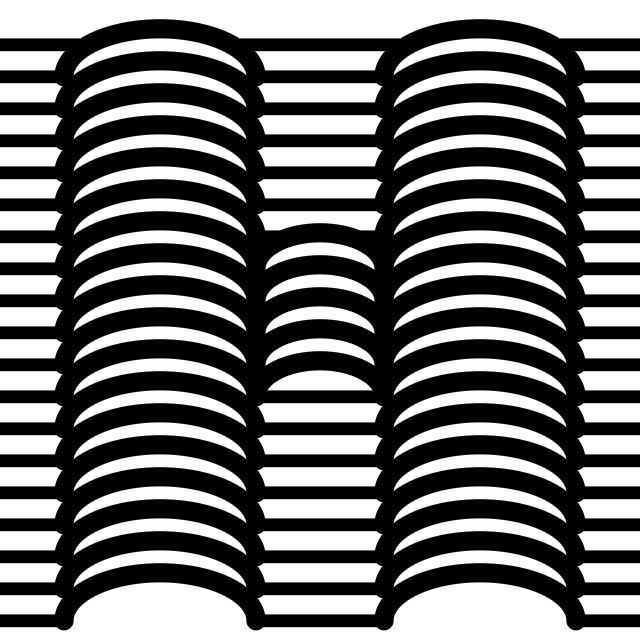
A WebGL 1 fragment shader for this pattern:

```glsl
precision highp float;
// Op-art stripes: ruled lines rising into two tall tubes of arches and a short one between.

uniform vec2 u_resolution;

#define PITCH 0.05                      // vertical spacing of lines and arches
#define BASE 0.03                       // height of the lowest line
#define LINE_HALF 0.01                  // half thickness of the lines
#define ARCH_HALF 0.015                 // half thickness of the arches
#define TUBE_RADII vec2(0.15, 0.075)
#define BRIDGE_RADII vec2(0.1, 0.05625)
#define LAST_LINE 18.0
#define TUBE_ROWS vec2(0.0, 17.0)       // first and last arch of a tall tube
#define BRIDGE_ROWS vec2(7.0, 11.0)     // first and last arch of the short tube
#define INK vec3(0.0)
#define PAPER vec3(1.0)

// Distance to the upper half of an ellipse, with rounded ends.
float archDistance(vec2 p, vec2 radii) {
  p.x = abs(p.x);
  if (p.y < 0.0) return length(p - vec2(radii.x, 0.0));
  vec2 t = vec2(0.7071);
  float focus = radii.x * radii.x - radii.y * radii.y;
  for (int i = 0; i < 5; i++) {
    vec2 evolute = vec2(focus, -focus) * t * t * t / radii;
    float reach = length(radii * t - evolute);
    vec2 toPoint = p - evolute;
    vec2 aim = toPoint * reach / max(length(toPoint), 1e-5) + evolute;
    t = normalize(clamp(aim / radii, 0.0, 1.0) + 1e-6);
  }
  return length(p - radii * t);
}

// Signed distance to a stack of arches; only the nearest rows are tested.
float stackDistance(vec2 p, vec2 radii, vec2 rows) {
  float row = floor((p.y - BASE) / PITCH);
  float d = 1.0;
  for (int i = -1; i <= 1; i++) {
    float k = clamp(row - float(i), rows.x, rows.y);
    d = min(d, archDistance(p - vec2(0.0, BASE + PITCH * k), radii));
  }
  return d - ARCH_HALF;
}

// True below the crown of a stack's topmost arch.
bool insideStack(vec2 p, vec2 radii, float topRow) {
  float s = p.x / radii.x;
  float crown = BASE + PITCH * topRow + radii.y * sqrt(max(1.0 - s * s, 0.0));
  return abs(s) < 1.0 && p.y < crown;
}

float lineDistance(float y) {
  float row = clamp(floor((y - BASE) / PITCH + 0.5), 0.0, LAST_LINE);
  return abs(y - BASE - PITCH * row) - LINE_HALF;
}

void main() {
  vec2 uv = gl_FragCoord.xy / u_resolution;
  float pixel = 1.0 / min(u_resolution.x, u_resolution.y);

  vec2 tube = vec2(mod(uv.x, 0.5) - 0.25, uv.y);
  vec2 bridge = vec2(uv.x - 0.5, uv.y);

  // The tubes hide the lines behind them; the short one keeps its floor line.
  float bridgeFloor = BASE + PITCH * (BRIDGE_ROWS.x + 0.5);
  bool hidden = insideStack(tube, TUBE_RADII, TUBE_ROWS.y)
    || (uv.y > bridgeFloor && insideStack(bridge, BRIDGE_RADII, BRIDGE_ROWS.y));
  float d = hidden ? 1.0 : lineDistance(uv.y);

  d = min(d, stackDistance(tube, TUBE_RADII, TUBE_ROWS));
  d = min(d, stackDistance(bridge, BRIDGE_RADII, BRIDGE_ROWS));

  float ink = clamp(0.5 - d / pixel, 0.0, 1.0);
  gl_FragColor = vec4(mix(PAPER, INK, ink), 1.0);
}
```
